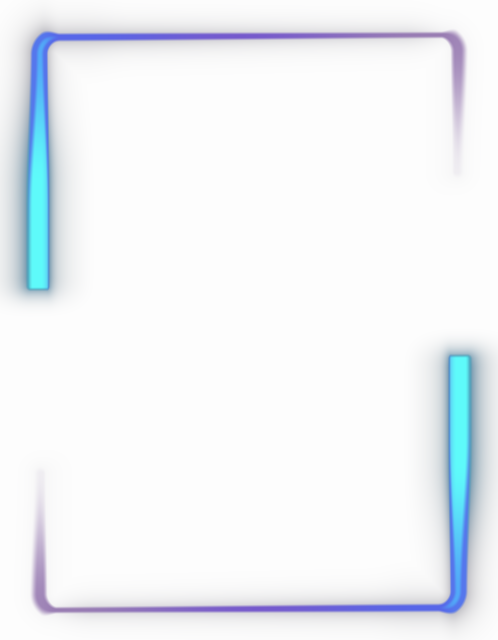
A Shadertoy shader for this background:

```glsl
// Two neon brackets, half-turn copies of each other, glowing on a white ground.
#define FRAME_HALF vec2(0.3265, 0.4475)
#define CORNER_RADIUS 0.026
#define TUBE_END 0.053
#define TAIL_END 0.228
#define TUBE_WIDTH 0.0205
#define BAR_WIDTH 0.0052
#define TAIL_WIDTH 0.0125
#define GLOW_REACH 0.023
#define EDGE_BLUR 0.0028

const vec3 PAPER = vec3(0.994);
const vec3 CYAN = vec3(0.37, 0.98, 0.98);
const vec3 SKY = vec3(0.32, 0.66, 0.97);
const vec3 TEAL = vec3(0.30, 0.64, 0.74);
const vec3 BLUE = vec3(0.34, 0.40, 0.91);
const vec3 VIOLET = vec3(0.46, 0.35, 0.80);
const vec3 MAUVE = vec3(0.60, 0.49, 0.70);

float roundBox(vec2 p, vec2 halfSize, float radius) {
    vec2 d = abs(p) - halfSize + radius;
    return length(max(d, 0.0)) + min(max(d.x, d.y), 0.0) - radius;
}

void mainImage(out vec4 fragColor, in vec2 fragCoord) {
    // Centred coordinates; the lower half is the upper half turned around
    vec2 p = fragCoord / iResolution.y;
    p -= vec2(0.5 * iResolution.x / iResolution.y, 0.496);
    if (p.y < 0.0) p = -p;
    p.y -= 0.006 * p.x;

    // Weights of the tube on the left and the tail on the right
    float tube = 1.0 - smoothstep(-0.325, -0.295, p.x);
    float tail = smoothstep(0.300, 0.326, p.x);
    float along = smoothstep(-0.30, 0.30, p.x);
    float rise = smoothstep(0.18, 0.44, p.y);
    float tailFade = smoothstep(TAIL_END, 0.44, p.y);

    // Stroke of varying width with rounded ends
    float line = abs(roundBox(p, FRAME_HALF, CORNER_RADIUS));
    float width = mix(BAR_WIDTH, 0.0038, along);
    width = mix(width, mix(TUBE_WIDTH, 0.0135, rise), tube);
    width = mix(width, TAIL_WIDTH * mix(0.35, 0.85, tailFade), tail);
    float end = p.x < 0.0 ? TUBE_END : TAIL_END;
    float cap = 0.006;
    float body = length(max(vec2(line - width, end - p.y) + cap, 0.0)) - cap;

    // Soft halo, strongest and bluest beside the tube
    float low = 1.0 - smoothstep(0.22, 0.43, p.y);
    float strength = mix(mix(0.32, 0.20, along), mix(0.40, 0.62, low), tube);
    float nearTube = 1.0 - smoothstep(-0.26, -0.18, p.x);
    strength = mix(strength, mix(0.40, 0.62, low), nearTube * low);
    strength *= 1.0 - 0.75 * smoothstep(0.24, 0.33, p.x);
    float reach = mix(0.015, GLOW_REACH, nearTube * (0.4 + 0.6 * low));
    float outside = max(body, 0.0);
    float halo = strength * exp(-outside / reach);
    halo *= 1.0 - smoothstep(0.05, 0.10, outside);
    halo *= smoothstep(0.0, 0.075, p.y);
    vec3 haloColor = mix(vec3(0.38, 0.37, 0.43), vec3(0.13, 0.36, 0.50), nearTube * low);
    haloColor = mix(vec3(0.42), haloColor, exp(-outside / 0.03));
    vec3 color = mix(PAPER, haloColor, halo);

    // Bar runs from blue through violet to mauve
    vec3 barColor = mix(BLUE, VIOLET, smoothstep(-0.28, 0.0, p.x));
    barColor = mix(barColor, MAUVE, smoothstep(-0.02, 0.29, p.x));

    // Tube has a bright core that narrows towards the corner
    float across = line / width;
    float coreWidth = mix(0.92, 0.42, rise);
    float core = 1.0 - smoothstep(coreWidth - 0.38, coreWidth + 0.12, across);
    vec3 rimColor = mix(TEAL, mix(SKY, BLUE, 0.75), smoothstep(0.10, 0.27, p.y));
    vec3 coreColor = mix(CYAN, SKY, smoothstep(0.22, 0.43, p.y));
    vec3 tubeColor = mix(rimColor, coreColor, core);
    tubeColor = mix(tubeColor, TEAL, smoothstep(-0.005, 0.001, body) * low);

    // Stroke over the halo, with the tail dissolving
    vec3 strokeColor = mix(barColor, tubeColor, tube);
    float blur = mix(EDGE_BLUR, 0.0065, tail);
    float cover = 1.0 - smoothstep(-blur, blur, body);
    cover *= mix(1.0, 0.85 * tailFade + 0.08, tail);
    color = mix(color, strokeColor, cover);
    fragColor = vec4(color, 1.0);
}
```
